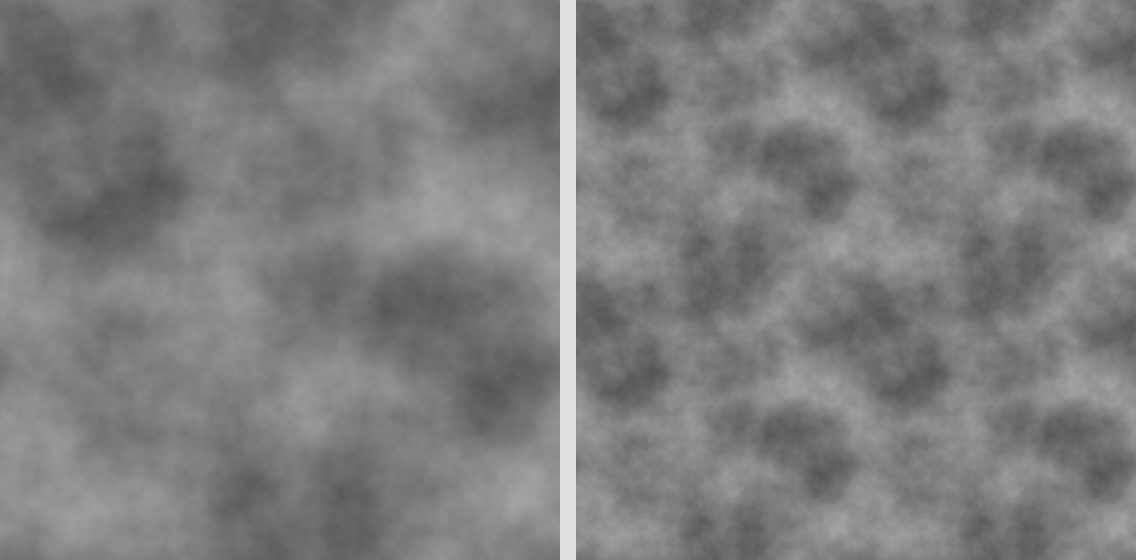
Left, the tile; right, the same tile 2 across and 2 down.
Give the GLSL for this texture, as a Shadertoy shader.

```glsl
// Soft grey cloud texture: seamless layered gradient noise.
#define BASE_CELLS 3      // cells across the tile in the coarsest layer
#define LAYERS 6          // each layer doubles the number of cells
#define GAIN 0.55         // strength of each layer relative to the last
#define MEAN_GREY 0.487
#define CONTRAST 0.25
#define SEED 17u

const float TAU = 6.2831853;

// Unit gradient at a lattice point, different for each layer
vec2 gradientAt(ivec2 cell, int layer) {
    uvec2 q = uvec2(cell) + 1u;
    uint h = q.x * 1597334673u ^ q.y * 3812015801u ^ (uint(layer) + SEED) * 668265263u;
    h = (h ^ (h >> 15)) * 2246822519u;
    h = (h ^ (h >> 13)) * 3266489917u;
    h ^= h >> 16;
    float angle = TAU * float(h & 65535u) / 65536.0;
    return vec2(cos(angle), sin(angle));
}

// Contribution of one cell corner, wrapped to the period
float corner(ivec2 cell, ivec2 offset, vec2 local, int period, int layer) {
    return dot(gradientAt((cell + offset) % period, layer), local - vec2(offset));
}

// Gradient noise that repeats every "period" cells; p must be positive
float tilingNoise(vec2 p, int period, int layer) {
    ivec2 cell = ivec2(floor(p));
    vec2 local = fract(p);
    vec2 blend = local * local * local * (local * (local * 6.0 - 15.0) + 10.0);
    float bottom = mix(corner(cell, ivec2(0, 0), local, period, layer),
                       corner(cell, ivec2(1, 0), local, period, layer), blend.x);
    float top = mix(corner(cell, ivec2(0, 1), local, period, layer),
                    corner(cell, ivec2(1, 1), local, period, layer), blend.x);
    return mix(bottom, top, blend.y);
}

// Sum of layers, each shifted so that their lattices do not line up
float clouds(vec2 uv) {
    float sum = 0.0;
    float strength = 1.0;
    int period = BASE_CELLS;
    for (int layer = 0; layer < LAYERS; layer++) {
        vec2 shift = fract(float(layer) * vec2(0.618, 0.755));
        sum += strength * tilingNoise(uv * float(period) + shift, period, layer);
        strength *= GAIN;
        period *= 2;
    }
    return sum;
}

void mainImage(out vec4 fragColor, in vec2 fragCoord) {
    vec2 uv = fragCoord / iResolution.xy;
    float grey = MEAN_GREY + CONTRAST * clouds(uv);
    fragColor = vec4(vec3(clamp(grey, 0.0, 1.0)), 1.0);
}
```
